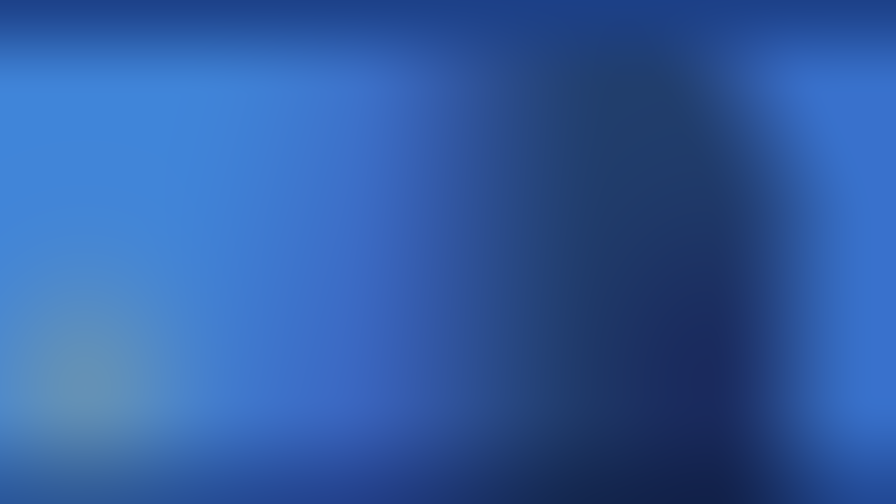
This background is drawn by a Shadertoy shader. Its source:

```glsl
const vec3 SKY = vec3(0.252, 0.520, 0.850);
const vec3 INDIGO = vec3(0.228, 0.385, 0.745);
const vec3 AZURE = vec3(0.222, 0.445, 0.800);
const vec3 SLATE = vec3(0.130, 0.245, 0.425);
const vec3 NAVY = vec3(0.100, 0.165, 0.365);
const vec3 SAGE = vec3(0.405, 0.575, 0.700);
const vec3 TOP_EDGE = vec3(0.110, 0.250, 0.530);
const vec3 BOTTOM_TINT = vec3(0.58, 0.63, 0.72);

// Soft elliptical spot, 1 at its centre
float glow(vec2 p, vec2 centre, vec2 radius) {
    vec2 d = (p - centre) / radius;
    return exp(-dot(d, d));
}

// Soft vertical band between two blurred sides
float band(float x, vec2 leftSide, vec2 rightSide) {
    return smoothstep(leftSide.x, leftSide.y, x)
         * (1.0 - smoothstep(rightSide.x, rightSide.y, x));
}

// Blue field turning to indigo along a slant, then to azure
vec3 blueField(vec2 p) {
    float slant = p.x - 0.16 * p.y;
    vec3 colour = mix(SKY, INDIGO, smoothstep(0.06, 0.46, slant));
    return mix(colour, AZURE, smoothstep(0.70, 0.95, p.x));
}

// Dark column whose right side leans inward near the top
vec3 addColumn(vec3 colour, vec2 p) {
    float lean = 0.09 * smoothstep(0.55, 1.0, p.y);
    vec2 leftSide = vec2(0.36, 0.67) + 0.03 * p.y;
    vec2 rightSide = vec2(0.79, 0.98) - lean;
    vec3 shade = mix(SLATE, NAVY, glow(p, vec2(0.79, 0.24), vec2(0.13, 0.33)));
    return mix(colour, shade, band(p.x, leftSide, rightSide));
}

// Dim the upper and lower borders
vec3 shadeBorders(vec3 colour, float y) {
    colour = mix(TOP_EDGE, colour, smoothstep(-0.02, 0.19, 1.0 - y));
    return colour * mix(BOTTOM_TINT, vec3(1.0), smoothstep(-0.03, 0.22, y));
}

void mainImage(out vec4 fragColor, in vec2 fragCoord) {
    vec2 p = fragCoord / iResolution.xy;
    vec3 colour = blueField(p);
    colour = addColumn(colour, p);
    colour = mix(colour, SAGE, 0.92 * glow(p, vec2(0.095, 0.23), vec2(0.105, 0.22)));
    fragColor = vec4(shadeBorders(colour, p.y), 1.0);
}
```
